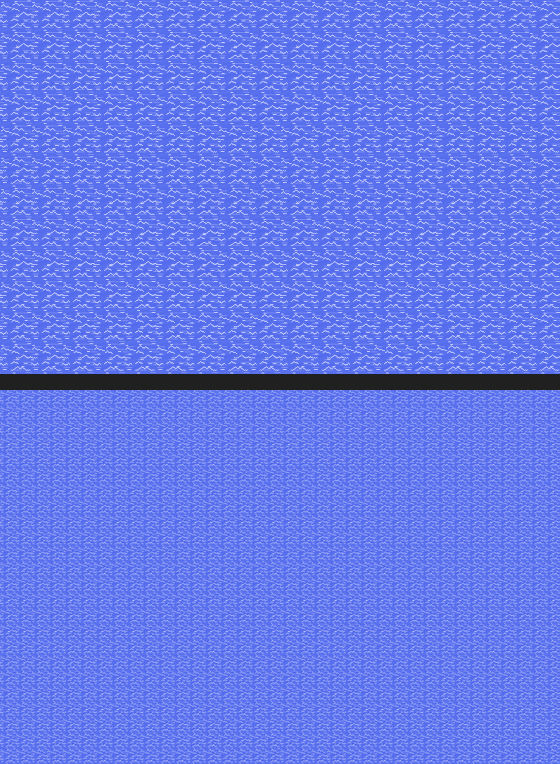
Top, the tile; bottom, the same tile 2 across and 2 down.
Give the GLSL for this pattern, as a WebGL 2 fragment shader.

```glsl
#version 300 es
precision highp float;
// Blue sea of small wave crests: one square tile repeated 18 x 12 times.
// Each tile holds thin white peaked ridges, white dashes and pale streaks,
// all box-filtered analytically and wrapped at the tile borders.
uniform vec2 u_resolution;
out vec4 fragColor;

const vec2 REPEATS = vec2(18.0, 12.0);
const float TILE = 64.0;          // tile side in design units
const float TAU = 6.2831853;
const vec3 DEEP = vec3(0.325, 0.415, 0.928);
const vec3 WATER = vec3(0.360, 0.450, 0.932);
const vec3 STREAK = vec3(0.50, 0.575, 0.95);
const vec3 FOAM = vec3(0.99, 0.99, 1.0);

// Ridges: centre x, foot y, half width; then two peaks as (x, height) pairs.
const int RIDGES = 7;
const vec3 RIDGE_PLACE[RIDGES] = vec3[](
  vec3(38, 52, 12), vec3(13, 48, 11), vec3(32, 41, 8), vec3(55, 33, 22),
  vec3(8, 17, 8), vec3(30, 21.5, 8), vec3(42, 8, 20));
const vec4 RIDGE_PEAKS[RIDGES] = vec4[](
  vec4(-5, 6, 6, 4), vec4(-6, 6, 3, 3), vec4(-3, 6, 3, 4), vec4(-6, 6, 8, 2.5),
  vec4(-6, 5, 5, 5), vec4(-1, 4, 4, 2), vec4(-6, 7, 4, 6));

// Dashes: centre x, centre y, half length.
const int DASHES = 11;
const vec3 DASH[DASHES] = vec3[](
  vec3(33, 61, 3), vec3(60, 62, 4), vec3(5, 59, 2.5), vec3(54, 46, 3),
  vec3(11, 41, 3), vec3(36, 30.5, 3.5), vec3(3, 29, 3), vec3(53, 21, 4),
  vec3(10, 9, 4), vec3(29, 2, 3), vec3(47, 15, 3));

// Offset from a centre, wrapped to the nearest copy.
vec2 wrapped(vec2 p, vec2 centre) {
  return mod(p - centre + 0.5 * TILE, TILE) - 0.5 * TILE;
}

// Share of a pixel covered by a band of the given half width.
float band(float d, float halfWidth, float px) {
  return clamp((d + halfWidth) / px + 0.5, 0.0, 1.0)
       - clamp((d - halfWidth) / px + 0.5, 0.0, 1.0);
}

float dash(vec2 q, vec2 halfSize, vec2 px) {
  return band(q.x, halfSize.x, px.x) * band(q.y, halfSize.y, px.y);
}

// Thin line over two tents with flat feet.
float ridge(vec2 q, float halfWidth, vec4 peaks, float thickness, vec2 px) {
  const float slope = 0.75;
  float tents = max(peaks.y - slope * abs(q.x - peaks.x),
                    peaks.w - slope * abs(q.x - peaks.z));
  float height = max(tents, 0.0) + 0.35 * sin(1.7 * q.x + peaks.y);
  float steep = tents > 0.0 ? inversesqrt(1.0 + slope * slope) : 1.0;
  return band((q.y - height) * steep, thickness, px.y)
       * band(q.x, halfWidth, px.x);
}

float hash(float n) {
  return fract(sin(n * 12.9898) * 4375.85);
}

// Slow light and dark swell with whole periods per tile.
float swell(vec2 p) {
  vec2 a = p * TAU / TILE;
  return 0.5 + 0.25 * sin(3.0 * a.y + sin(a.x)) + 0.25 * sin(2.0 * a.x - 5.0 * a.y);
}

void main() {
  vec2 uv = gl_FragCoord.xy / u_resolution;
  vec2 p = fract(uv * REPEATS) * TILE;
  vec2 px = TILE * REPEATS / u_resolution;

  // Water and pale streaks, one per row at a scattered x
  vec3 color = mix(DEEP, WATER, swell(p));
  float pale = 0.0;
  const int STREAKS = 12;
  for (int i = 0; i < STREAKS; i++) {
    float n = float(i);
    vec2 centre = TILE * vec2(hash(n + 1.0), (n + 0.5) / float(STREAKS));
    float halfLength = mix(5.0, 10.0, hash(n + 31.0));
    pale = max(pale, dash(wrapped(p, centre), vec2(halfLength, 0.9), px));
  }
  color = mix(color, STREAK, pale);

  // White crests and dashes
  float foam = 0.0;
  for (int i = 0; i < RIDGES; i++) {
    vec3 place = RIDGE_PLACE[i];
    foam = max(foam, ridge(wrapped(p, place.xy), place.z, RIDGE_PEAKS[i], 0.6, px));
  }
  for (int i = 0; i < DASHES; i++) {
    foam = max(foam, dash(wrapped(p, DASH[i].xy), vec2(DASH[i].z, 0.65), px));
  }
  fragColor = vec4(mix(color, FOAM, foam), 1.0);
}
```
